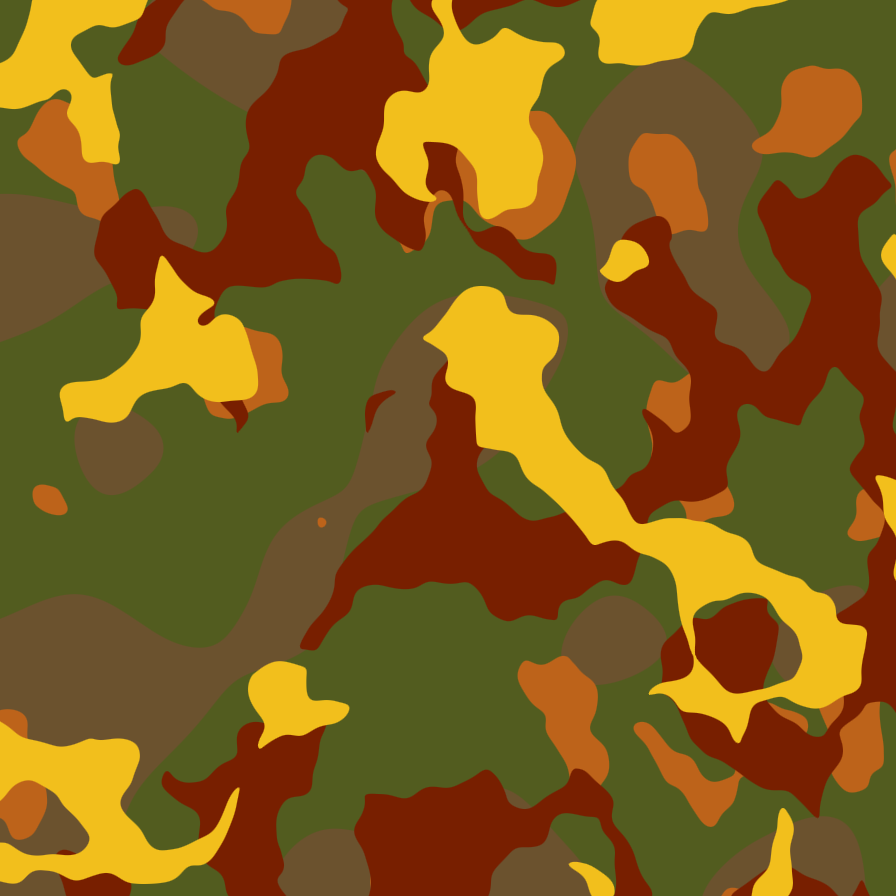
Write a three.js fragment shader that draws this pattern.

```glsl
// Woodland camouflage: flat wavy-edged patches of brown, orange, red and yellow on green.
#define RED_SCALE 4.1     // noise cells across the canvas
#define YELLOW_SCALE 3.9
#define BROWN_SCALE 4.3
#define ORANGE_SCALE 5.8
#define BAND_WIDTH 0.19   // half width of the winding bands, in noise units
#define RED_CUT 0.0       // higher cuts leave less of a colour
#define YELLOW_CUT 0.14
#define ORANGE_CUT 0.28
#define BROWN_CUT 0.09
#define WAVE_SCALE 20.0   // ripples along the edges
#define WAVE_SIZE 0.026

varying vec2 vUv;

const vec3 GREEN  = vec3(0.32, 0.36, 0.12);
const vec3 BROWN  = vec3(0.42, 0.32, 0.18);
const vec3 ORANGE = vec3(0.74, 0.39, 0.10);
const vec3 RED    = vec3(0.47, 0.12, 0.00);
const vec3 YELLOW = vec3(0.95, 0.75, 0.11);

float hash(vec2 p) {
  return fract(sin(dot(p, vec2(127.1, 311.7))) * 43758.5453);
}

// Dot product of a random unit gradient with the offset from its lattice corner
float cornerSlope(vec2 cell, vec2 offset) {
  float angle = 6.28318 * hash(cell);
  return dot(vec2(cos(angle), sin(angle)), offset);
}

float gradientNoise(vec2 p) {
  vec2 cell = floor(p);
  vec2 f = p - cell;
  vec2 w = f * f * f * (f * (f * 6.0 - 15.0) + 10.0);
  vec2 right = vec2(1.0, 0.0);
  vec2 up = vec2(0.0, 1.0);
  float low = mix(cornerSlope(cell, f), cornerSlope(cell + right, f - right), w.x);
  float high = mix(cornerSlope(cell + up, f - up), cornerSlope(cell + 1.0, f - 1.0), w.x);
  return mix(low, high, w.y);
}

// Two octaves, the second turned so that the lattices do not line up
float patchNoise(vec2 p) {
  vec2 turned = mat2(0.8, 0.6, -0.6, 0.8) * p * 1.9;
  return gradientNoise(p) + 0.5 * gradientNoise(turned + 17.3);
}

float smoothMin(float a, float b, float k) {
  float h = max(k - abs(a - b), 0.0) / k;
  return min(a, b) - 0.25 * h * h * k;
}

// Winding bands broken into separate pieces by a second noise
float brokenBands(vec2 p, float cut) {
  float band = BAND_WIDTH - abs(patchNoise(p));
  float piece = patchNoise(p + vec2(31.7, 58.2)) - cut;
  return smoothMin(band, piece, 0.06);
}

// Small displacement that ripples the outlines
vec2 ripple(vec2 p, float seed) {
  vec2 q = p * WAVE_SCALE + seed;
  return p + WAVE_SIZE * vec2(gradientNoise(q), gradientNoise(q + 43.6));
}

// Lay a colour where the field is positive, with an evenly crisp smoothed edge
vec3 paint(vec3 under, vec3 colour, float field) {
  float slope = max(fwidth(field), 0.00001);
  return mix(under, colour, clamp(field / slope + 0.5, 0.0, 1.0));
}

void main() {
  vec2 redPos = ripple(vUv, 3.1) * vec2(1.1, 0.85) * RED_SCALE;
  vec2 yellowPos = ripple(vUv, 71.4) * YELLOW_SCALE;
  vec2 orangePos = ripple(vUv, 25.8) * vec2(1.15, 0.8) * ORANGE_SCALE;
  vec2 brownPos = vUv * BROWN_SCALE;

  // Paint from the bottom layer to the top
  vec3 colour = GREEN;
  colour = paint(colour, BROWN, gradientNoise(brownPos + vec2(5.3, 9.6)) - BROWN_CUT);
  colour = paint(colour, ORANGE, patchNoise(orangePos + vec2(82.4, 13.7)) - ORANGE_CUT);
  colour = paint(colour, RED, brokenBands(redPos + vec2(12.6, 40.2), RED_CUT));
  colour = paint(colour, YELLOW, brokenBands(yellowPos + vec2(63.5, 27.9), YELLOW_CUT));

  gl_FragColor = vec4(colour, 1.0);
}
```
